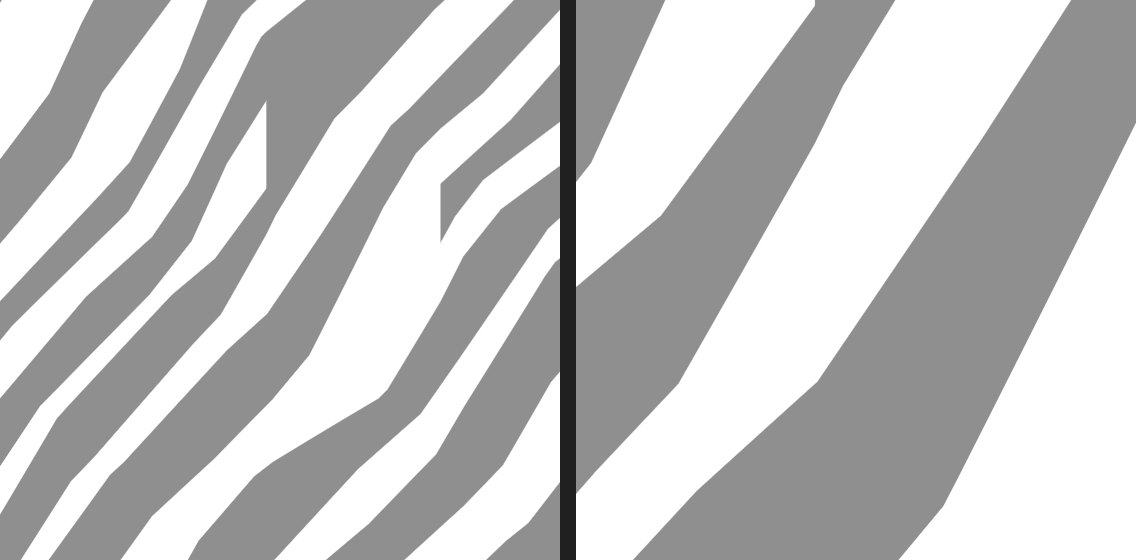
Left, the full canvas; right, a detail of the centre.
A WebGL 1 fragment shader for this pattern:

```glsl
precision highp float;
// Slanted zebra bands in flat grey and white with straight, kinked borders.
// Every border is a piecewise linear curve over the stripe direction; the
// bands between them alternate in ink, and a few stop at an upright cut.
uniform vec2 u_resolution;

const vec3 GREY = vec3(0.56);
const vec3 WHITE = vec3(1.0);
const float ANGLE = 0.89;         // stripe direction in radians
const float BAND = 0.064;         // mean width of one band
const float GREY_EXTRA = 0.003;   // outward shift of each grey border
const float FAN = -0.12;          // spread of the directions
const float KINK_LENGTH = 0.27;   // distance between kinks of a border
const float KINK_AMOUNT = 0.021;  // border wander on its own
const float SWAY_LENGTH = 0.40;   // distance between shared bends
const float SWAY_AMOUNT = 0.032;  // wander shared by all borders
const float SWAY_JITTER = 0.30;   // stagger of the shared bends
const float GROUP = 6.0;          // bands per group, one of which ends
const float PINCH = 0.040;        // how far neighbours close a gap
const float PINCH_LENGTH = 0.30;  // distance over which they close it
const float SOFTNESS = 1.2;       // edge blur in output pixels

float hash(vec2 p) {
  return fract(sin(dot(p, vec2(127.1, 311.7))) * 43758.5453);
}

// Piecewise linear noise in -1..1, one independent row per seed.
float kinkedNoise(float x, float seed) {
  float knot = floor(x);
  float a = hash(vec2(knot, seed));
  float b = hash(vec2(knot + 1.0, seed));
  return 2.0 * mix(a, b, x - knot) - 1.0;
}

// Distance past the upright cut of a band; negative where it still runs.
float pastEnd(float band, float x) {
  float group = floor(band / GROUP);
  float chosen = group * GROUP + 1.0 + floor(3.0 * hash(vec2(group, 5.3)));
  if (abs(band - chosen) > 0.5) return -1.0;
  float cut = 0.5 + band * BAND / sin(ANGLE)
            + 0.6 * (hash(vec2(group, 8.7)) - 0.5);
  float side = hash(vec2(group, 2.9)) < 0.5 ? -1.0 : 1.0;
  return side * (x - cut);
}

float pinch(float band, float x) {
  return PINCH * clamp(pastEnd(band, x) / PINCH_LENGTH, 0.0, 1.0);
}

// Position across the stripes of the border below band i.
float border(float i, float along, float x) {
  float phase = hash(vec2(i, 41.3));
  float own = kinkedNoise(along / KINK_LENGTH + phase * 7.0, i + 70.5);
  float sway = kinkedNoise(along / SWAY_LENGTH + SWAY_JITTER * phase, 17.2);
  float widen = GREY_EXTRA * (2.0 * mod(i, 2.0) - 1.0);
  return i * BAND + widen + KINK_AMOUNT * own + SWAY_AMOUNT * sway
       + pinch(i + 1.0, x) - pinch(i - 2.0, x);
}

void main() {
  float scale = min(u_resolution.x, u_resolution.y);
  vec2 p = gl_FragCoord.xy / scale;
  float blur = SOFTNESS / scale;

  // Stripe coordinates: along and across the mean direction.
  vec2 direction = vec2(cos(ANGLE), sin(ANGLE));
  vec2 q = p - 0.5;
  float along = dot(q, direction);
  float across = dot(q, vec2(direction.y, -direction.x));
  across *= 1.0 + FAN * along;

  // Sum the grey coverage of the bands around this point.
  float middle = floor(across / BAND);
  float ink = 0.0;
  float lower = clamp((across - border(middle - 4.0, along, p.x)) / blur + 0.5, 0.0, 1.0);
  for (int k = -4; k <= 4; k++) {
    float i = middle + float(k);
    float upper = clamp((across - border(i + 1.0, along, p.x)) / blur + 0.5, 0.0, 1.0);
    float isGrey = 1.0 - mod(i, 2.0);
    float ended = clamp(pastEnd(i, p.x) / blur + 0.5, 0.0, 1.0);
    ink += (lower - upper) * mix(isGrey, 1.0 - isGrey, ended);
    lower = upper;
  }

  gl_FragColor = vec4(mix(WHITE, GREY, clamp(ink, 0.0, 1.0)), 1.0);
}
```
